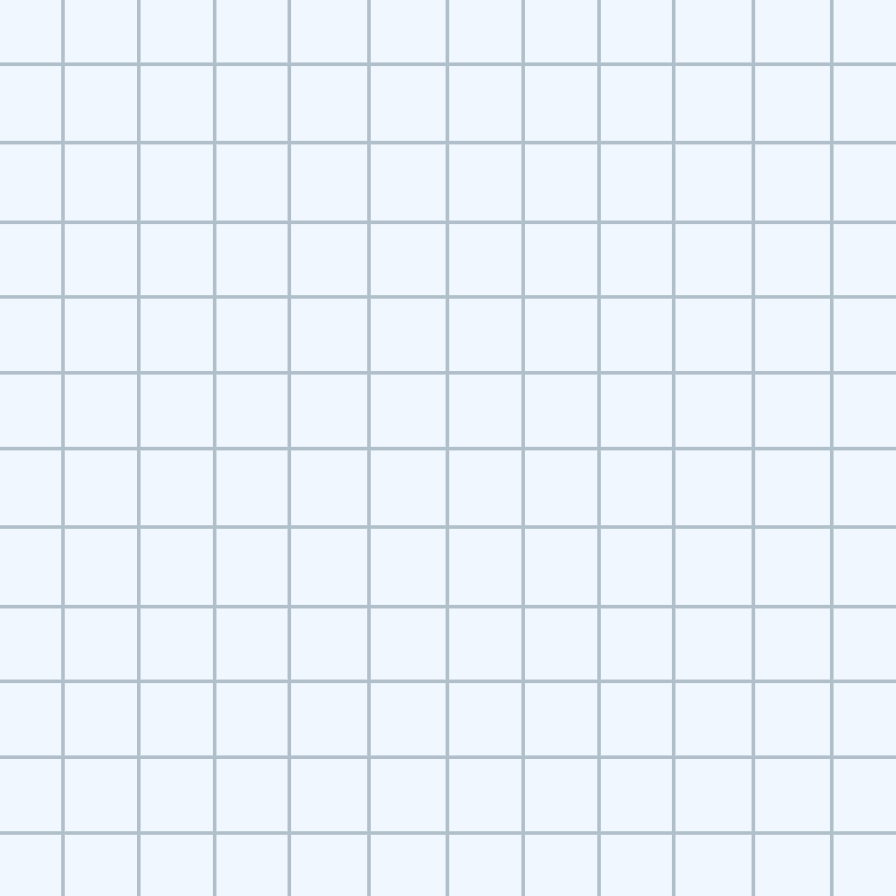
A WebGL 2 fragment shader for this pattern:

```glsl
#version 300 es
precision highp float;

uniform vec2 u_resolution;
out vec4 fragColor;

const vec3 PAPER_COLOR = vec3(0.94, 0.97, 1.0);
const vec3 LINE_COLOR = vec3(0.69, 0.75, 0.79);

const float FIRST_LINE = 0.0703;
const float GROUP_PERIOD = 0.429;
const float LINE_WIDTH = 0.004;

// Uneven line positions inside one repeating group of five
const int LINES_PER_GROUP = 5;
const float LINE_OFFSETS[LINES_PER_GROUP] =
    float[](0.0, 0.0846, 0.1693, 0.2526, 0.3415);

// Distance to the nearest point of a periodic series
float repeatDistance(float x, float period) {
    return abs(x - period * round(x / period));
}

// Distance to the nearest ruled line along one axis
float ruleDistance(float x, float start, float period) {
    float nearest = period;
    for (int i = 0; i < LINES_PER_GROUP; i++) {
        nearest = min(nearest, repeatDistance(x - start - LINE_OFFSETS[i], period));
    }
    return nearest;
}

// Antialiased coverage of a line of the given width
float lineCoverage(float dist, float width, float pixel) {
    return clamp((0.5 * width - dist) / pixel + 0.5, 0.0, 1.0);
}

void main() {
    vec2 uv = gl_FragCoord.xy / u_resolution;
    vec2 pixel = 1.0 / u_resolution;

    float columns = lineCoverage(ruleDistance(uv.x, FIRST_LINE, GROUP_PERIOD), LINE_WIDTH, pixel.x);
    float rows = lineCoverage(ruleDistance(uv.y, FIRST_LINE, GROUP_PERIOD), LINE_WIDTH, pixel.y);

    // Both directions share the same ink, so crossings do not darken
    fragColor = vec4(mix(PAPER_COLOR, LINE_COLOR, max(columns, rows)), 1.0);
}
```
